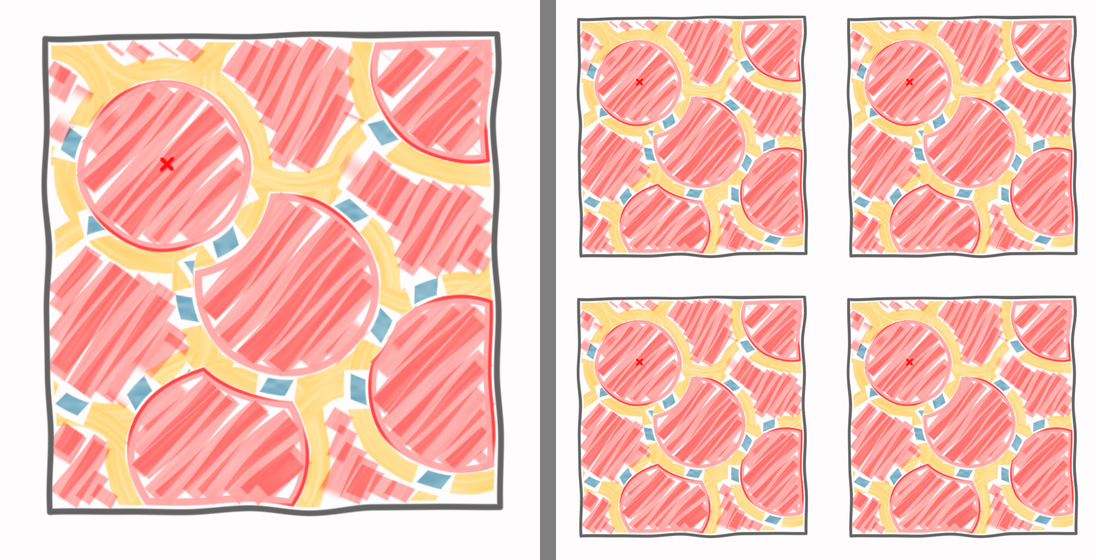
Left, the tile; right, the same tile 2 across and 2 down.
This pattern is drawn by a Shadertoy shader. Its source:

```glsl
const int DISCS = 12;
const int OUTLINED = 5;   // the leading discs get a marker rim
const float GAP = 0.044;  // channel kept free around each disc

// Centre and radius, front to back: earlier discs bite into later ones
const vec3 discs[DISCS] = vec3[DISCS](
    vec3(.293, .702, .151), vec3(.510, .490, .163), vec3(.834, .874, .167),
    vec3(.822, .313, .160), vec3(.392, .189, .160), vec3(.205, .435, .150),
    vec3(.757, .628, .152), vec3(.524, .833, .135), vec3(.642, .178, .115),
    vec3(.116, .121, .122), vec3(.276, .974, .103), vec3(.083, .820, .075));

float hash(vec2 p) {
    return fract(sin(dot(p, vec2(127.1, 311.7))) * 43758.5453);
}

float noise(vec2 p) {
    vec2 i = floor(p), f = fract(p);
    f = f * f * (3.0 - 2.0 * f);
    return mix(mix(hash(i), hash(i + vec2(1, 0)), f.x),
               mix(hash(i + vec2(0, 1)), hash(i + 1.0), f.x), f.y);
}

// Coverage of a shape from its signed distance
float ink(float d) {
    float soft = 1.1 / iResolution.y;
    return smoothstep(soft, -soft, d);
}

float frameDist(vec2 p) {
    p -= vec2(.487, .511);
    p += vec2(p.y, -p.x) * .01;
    vec2 q = abs(p) - vec2(.402, .424);
    return length(max(q, 0.0)) + min(max(q.x, q.y), 0.0);
}

float discDist(vec2 p, int id) {
    return length(p - discs[id].xy) - discs[id].z;
}

// A disc cut by the frame and by the channels of the discs in front
float cellDist(vec2 p, int id) {
    float d = max(frameDist(p) + .012, discDist(p, id));
    for (int j = 0; j < id; j++) d = max(d, GAP - discDist(p, j));
    return d;
}

// Overlapping zigzag marker strokes with stepped ends
vec3 hatch(vec2 p, int id) {
    float seed = float(id), pitch = .026;
    float angle = mix(.7, 1.12, hash(vec2(seed, 7.0)));
    vec2 along = vec2(cos(angle), sin(angle)), across = vec2(-along.y, along.x);
    vec2 q = p - discs[id].xy;
    float u = dot(q, across) / pitch, v = dot(q, along);
    float grain = .8 + .3 * noise(vec2(u * 5.0, v * 12.0 + seed));
    float inset = id < OUTLINED ? .014 : .006;
    vec3 tint = vec3(1);
    for (int k = -2; k <= 2; k++) {
        float s = floor(u) + float(k);
        float h = hash(vec2(s, seed)), zigzag = mod(s, 2.0) * 2.0 - 1.0;
        float centre = s + .5 + zigzag * v * 2.2 + (h - .5) * .6;
        float side = (abs(u - centre) - .58 - .28 * hash(vec2(seed, s + 40.0))) * pitch;
        vec2 core = discs[id].xy + across * centre * pitch + along * v;
        float end = cellDist(core, id) + inset + (h - .5) * .01;
        tint *= mix(vec3(1), vec3(1, .67, .66), grain * ink(max(side, end)));
    }
    return max(tint, vec3(1, .44, .43));
}

void mainImage(out vec4 fragColor, in vec2 fragCoord) {
    vec2 p = fragCoord / iResolution.xy * vec2(.965, 1);
    // Hand wobble
    p += (vec2(noise(p * 9.0), noise(p * 9.0 + 31.0)) - .5) * .012;

    // Nearest cell, yellow rings and blue patches
    int id = 0;
    float cell = 9.0, nearest = 1.0, ring = 0.0, bare = 0.0, patches = 0.0, streak = 0.0;
    for (int i = 0; i < DISCS; i++) {
        float d = cellDist(p, i);
        if (d < cell) { cell = d; id = i; }
        vec2 r = p - discs[i].xy;
        float e = discDist(p, i), seed = float(i);
        float open = ink(.004 - nearest);
        float band = open * ink(abs(e - .022) - .016 - .005 * noise(p * 40.0));
        if (band > 0.0) streak = noise(vec2(e * 170.0, (r.x + r.y) * 14.0 + seed));
        ring = max(ring, band);

        float sector = fract(atan(r.y, r.x) / 6.2832 + hash(vec2(seed, 3.0))) * 5.0;
        float arc = (fract(sector) - .5) * 1.2566 * length(r);
        if (i < 6 && hash(vec2(floor(sector), seed + 11.0)) > .35) {
            float slant = arc + (e - .022) * .4;
            bare = max(bare, open * ink(max(abs(arc) - .034, abs(e - .022) - .026)));
            patches = max(patches, open * ink(max(abs(slant) - .022, abs(e - .021) - .014)));
        }
        nearest = min(nearest, e);
    }
    float frame = frameDist(p), inside = ink(frame + .011);
    vec3 yellow = mix(vec3(1, .91, .67), vec3(1, .83, .46), streak);
    vec3 blue = mix(vec3(.44, .65, .74), vec3(.60, .77, .83), noise(p * vec2(60, 110)));
    vec3 col = vec3(.995, .99, .99);
    col = mix(col, yellow, ring * (1.0 - bare) * inside);
    col = mix(col, blue, patches * inside);

    // Red filling, pale rim and a partial sharp contour
    col *= hatch(p, id);
    if (id < OUTLINED) {
        float rim = ink(abs(cell + .006) - .0065);
        col = mix(col, min(col, vec3(1, .64, .64)), rim * .9);
        float press = smoothstep(.45, .75, noise(p * 7.0 + float(id)));
        col = mix(col, vec3(1, .27, .27), press * ink(abs(cell + .001) - .003 * press));
    }

    // Small cross on the front disc, then the grey frame
    vec2 c = abs(p - vec2(.298, .703));
    col = mix(col, vec3(1, .04, .06), ink(max(abs(c.x - c.y) * .7 - .0035, max(c.x, c.y) - .012)));
    col = mix(col, vec3(.39), ink(abs(frame) - .0052));
    fragColor = vec4(col, 1);
}
```
